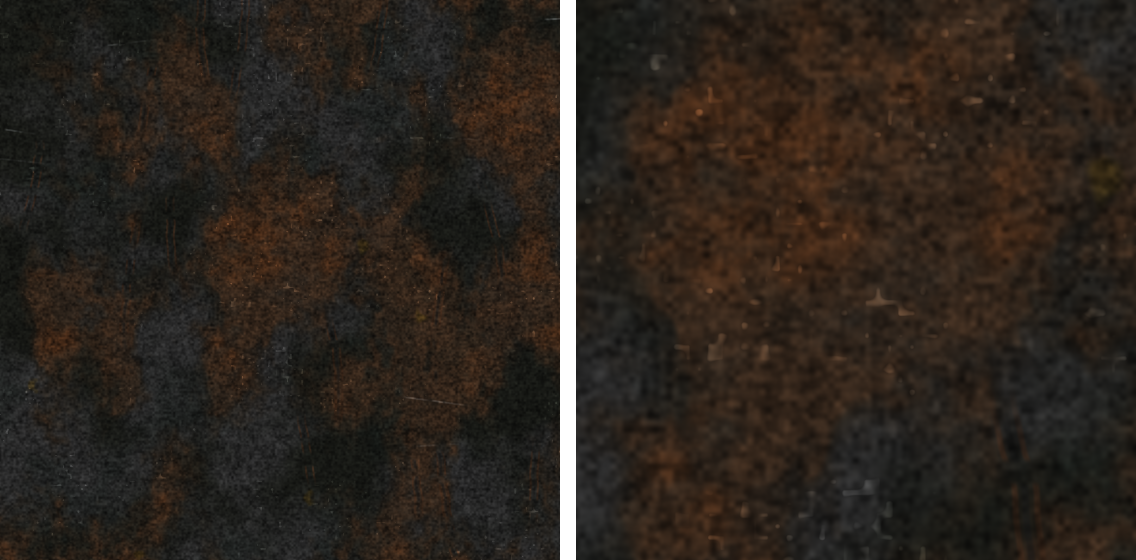
Left, the full canvas; right, a detail of the centre.
This texture is drawn by a three.js fragment shader. Its source:

```glsl
varying vec2 vUv;

float hash(vec2 p) {
  vec3 q = fract(p.xyx * 0.1031);
  q += dot(q, q.yzx + 33.33);
  return fract((q.x + q.y) * q.z);
}

float noise(vec2 p) {
  vec2 cell = floor(p), f = fract(p);
  f = f * f * (3.0 - 2.0 * f);
  return mix(mix(hash(cell), hash(cell + vec2(1.0, 0.0)), f.x),
             mix(hash(cell + vec2(0.0, 1.0)), hash(cell + 1.0), f.x), f.y);
}

float fbm(vec2 p) {
  float sum = 0.0, weight = 0.5;
  for (int i = 0; i < 5; i++) {
    sum += weight * noise(p);
    p = mat2(1.6, 1.2, -1.2, 1.6) * p + 17.3;
    weight *= 0.55;
  }
  return sum / 1.055;
}

// Charcoal ground drifting between black, grey and a teal tint
vec3 ground(vec2 p) {
  float tone = fbm(p * 6.5 + 41.0);
  vec3 color = mix(vec3(0.088, 0.093, 0.079), vec3(0.158, 0.158, 0.159), smoothstep(0.34, 0.68, tone));
  float teal = smoothstep(0.5, 0.7, fbm(p * 6.0 + 87.0));
  return mix(color, vec3(0.088, 0.108, 0.098), 0.5 * teal);
}

// Upright ragged rust patches inside a wider brown stain
vec3 addRust(vec3 color, vec2 p) {
  vec2 warp = vec2(noise(p * 14.0 + 5.0), noise(p * 14.0 + 63.0)) - 0.5;
  float field = fbm((p + 0.03 * warp) * vec2(9.5, 6.5) + 12.0) + 0.1 * (p.x - 0.5);
  field += 0.07 * (noise(p * 80.0) - 0.5);
  float stain = smoothstep(0.4, 0.56, field);
  float patchMask = smoothstep(0.51, 0.6, field);
  float glow = smoothstep(0.56, 0.74, field) * smoothstep(0.35, 0.65, noise(p * 13.0 + 29.0));
  float wear = 0.45 + 0.55 * smoothstep(0.3, 0.65, fbm(p * 36.0));
  color = mix(color, vec3(0.142, 0.115, 0.086), 0.7 * stain);
  color = mix(color, vec3(0.212, 0.148, 0.102), 0.85 * patchMask * wear);
  return mix(color, vec3(0.29, 0.165, 0.085), 0.7 * glow * wear);
}

// Long steep hairlines, rust threads beside dark ones
vec3 addThreads(vec3 color, vec2 p) {
  for (int i = 0; i < 14; i++) {
    float id = float(i);
    vec2 center = vec2(hash(vec2(id, 3.0)), hash(vec2(id, 8.0)));
    float y = p.y - center.y;
    float x = p.x - center.x - y * 0.5 * (hash(vec2(id, 14.0)) - 0.5)
            - y * y * 2.0 * (hash(vec2(id, 21.0)) - 0.5);
    x += 0.004 * (noise(vec2(p.y * 45.0, id * 7.0)) - 0.5);
    float reach = 0.07 + 0.09 * hash(vec2(id, 27.0));
    float fade = 1.0 - smoothstep(0.5 * reach, reach, abs(y));
    fade *= smoothstep(0.2, 0.65, noise(vec2(p.y * 70.0, id * 5.0)));
    float rustThread = 1.0 - smoothstep(0.0006, 0.003, min(abs(x), abs(x - 0.013)));
    float darkThread = 1.0 - smoothstep(0.0008, 0.0035, abs(x - 0.006));
    color = mix(color, vec3(0.24, 0.145, 0.09), 0.5 * fade * rustThread);
    color = mix(color, vec3(0.08, 0.085, 0.088), 0.5 * fade * darkThread);
  }
  return color;
}

// Small ochre spots and faint pale, nearly level scratches
vec3 addMarks(vec3 color, vec2 p) {
  for (int i = 0; i < 7; i++) {
    float id = float(i);
    vec2 offset = p - vec2(hash(vec2(id, 51.0)), hash(vec2(id, 58.0)));
    float slope = 0.3 * (hash(vec2(id, 66.0)) - 0.5);
    float reach = 0.015 + 0.06 * hash(vec2(id, 72.0));
    float scratch = 1.0 - smoothstep(0.0005, 0.0028, abs(offset.y - slope * offset.x));
    scratch *= 1.0 - smoothstep(0.4 * reach, reach, abs(offset.x));
    scratch *= smoothstep(0.15, 0.65, noise(vec2(p.x * 60.0, id * 9.0)));
    color += vec3(0.14, 0.145, 0.15) * scratch * (0.3 + 0.7 * hash(vec2(id, 79.0)));

    vec2 spot = p - vec2(hash(vec2(id, 91.0)), hash(vec2(id, 97.0)));
    float radius = length(spot * vec2(1.5, 1.0)) + 0.02 * (noise(p * 90.0) - 0.5);
    float ochre = 1.0 - smoothstep(0.003, 0.018, radius);
    color = mix(color, vec3(0.25, 0.19, 0.06), 0.55 * ochre * step(id, 4.5));
  }
  return color;
}

// Soft speckle, woven streaks and a few pale crumbs
vec3 addGrain(vec3 color, vec2 p) {
  float speckle = noise(p * 270.0) + noise(p * 190.0 + 31.0) - 1.0;
  float weave = noise(p * vec2(85.0, 260.0) + 71.0) + 0.5 * noise(p * vec2(260.0, 85.0) + 23.0) - 0.75;
  float mottle = fbm(p * 48.0 + 9.0) - 0.5;
  color *= 1.0 + 0.46 * speckle + 0.26 * weave + 0.45 * mottle;
  float crumb = smoothstep(0.82, 0.98, noise(p * 150.0 + 133.0));
  crumb *= smoothstep(0.5, 0.75, noise(p * 17.0 + 57.0));
  return color * (1.0 + 0.8 * crumb);
}

void main() {
  vec3 color = addRust(ground(vUv), vUv);
  color = addThreads(color, vUv);
  color = addMarks(color, vUv);
  gl_FragColor = vec4(addGrain(color, vUv), 1.0);
}
```
